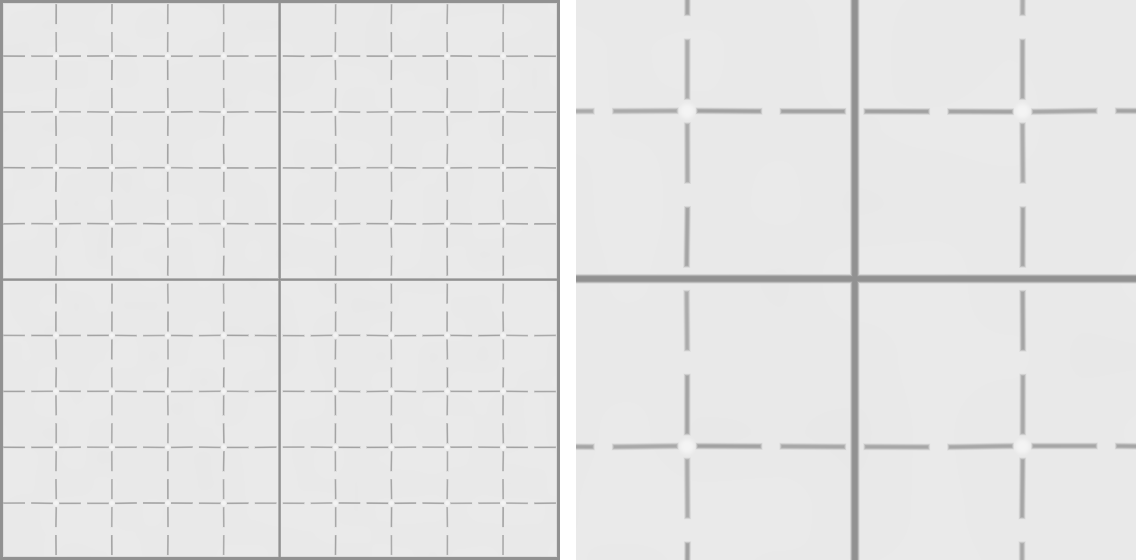
Left, the full canvas; right, a detail of the centre.
This pattern is drawn by a Shadertoy shader. Its source:

```glsl
const float PITCH = 0.0998;         // cell size
const float CENTRE = 0.4993;        // position of the solid cross
const float CELLS_PER_SIDE = 5.0;   // cells from the cross to the frame
const float DASHES_PER_CELL = 2.0;
const vec2 GAP = vec2(0.23, 0.29);  // gap share in rows, columns
const float THIN = 0.0014;          // half width of dashed lines
const float THICK = 0.0022;         // half width of the solid cross
const float FRAME = 0.0056;         // width of the frame
const float SOFT = 0.0011;          // softness of edges
const float WOBBLE = 0.0007;        // drift of dashed lines
const vec3 PAPER = vec3(0.915);
const vec3 HALO = vec3(0.955);
const vec3 DASH = vec3(0.63);
const vec3 SOLID = vec3(0.57);

float hash(vec2 p) {
    p = fract(p * vec2(0.1031, 0.1137));
    p += dot(p, p.yx + 33.33);
    return fract((p.x + p.y) * p.x * 17.0);
}

float noise(vec2 p) {
    vec2 cell = floor(p), f = fract(p);
    f = f * f * (3.0 - 2.0 * f);
    float low = mix(hash(cell), hash(cell + vec2(1, 0)), f.x);
    float high = mix(hash(cell + vec2(0, 1)), hash(cell + 1.0), f.x);
    return mix(low, high, f.y);
}

float edgeSoftness() {
    return max(SOFT, 0.7 / min(iResolution.x, iResolution.y));
}

// Coverage of a shape from its signed distance
float cover(float d) {
    float s = edgeSoftness();
    return 1.0 - smoothstep(-s, s, d);
}

// Dashed line: across and along are offsets from the cross, in canvas units
float dashedLine(float across, float along, float gap, float seed) {
    float index = round(across / PITCH);
    if (abs(index) < 0.5 || abs(index) >= CELLS_PER_SIDE) return 0.0;
    float drift = noise(vec2(along / PITCH * 2.0 + 40.0, index * 7.0 + seed)) - 0.5;
    float d = abs(across - index * PITCH + drift * WOBBLE) - THIN;

    // Gaps sit on the crossings and halfway between them
    float period = PITCH / DASHES_PER_CELL;
    float toGap = abs(along - period * round(along / period));
    float strength = mix(0.85, 1.0, hash(vec2(floor(along / period) + 50.0, index + seed)));
    return cover(max(d, 0.5 * gap * period - toGap)) * strength;
}

void mainImage(out vec4 fragColor, in vec2 fragCoord) {
    vec2 uv = fragCoord / iResolution.xy;
    vec2 p = uv - vec2(CENTRE, 1.0 - CENTRE);

    // Paper with faint mottling
    vec3 color = PAPER + 0.008 * (noise(uv * 22.0 + 5.0) - 0.5);

    // Pale spots on the dashed crossings
    vec2 index = round(p / PITCH);
    vec2 fromCrossing = p - index * PITCH;
    vec2 absIndex = abs(index);
    float inner = step(0.5, min(absIndex.x, absIndex.y))
                * step(max(absIndex.x, absIndex.y), CELLS_PER_SIDE - 0.5);
    float spot = 1.0 - smoothstep(0.002, 0.0065, length(fromCrossing));
    color = mix(color, HALO, spot * inner);

    // Dashed rows and columns
    float rows = dashedLine(p.y, p.x, GAP.x, 11.0);
    float columns = dashedLine(p.x, p.y, GAP.y, 83.0);
    color = mix(color, DASH, max(rows, columns));

    // Solid cross and frame
    float crossDistance = min(abs(p.x), abs(p.y)) - THICK;
    vec2 border = min(uv, 1.0 - uv);
    float frameDistance = min(border.x, border.y) - FRAME;
    color = mix(color, SOLID, cover(min(crossDistance, frameDistance)));

    fragColor = vec4(color, 1.0);
}
```
